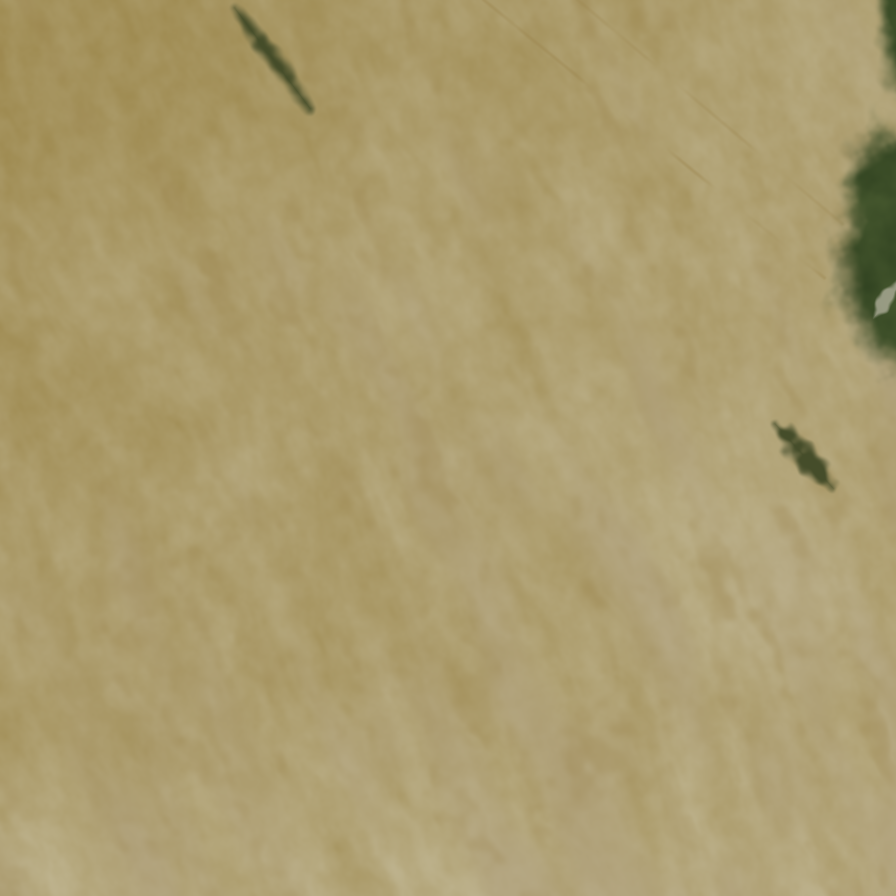
Give the GLSL for this texture, as a Shadertoy shader.

```glsl
// Aerial view of a dry straw field with slanted streaks, a green thicket and scrub strips.

const vec3 STRAW = vec3(0.682, 0.621, 0.434);
const vec3 TONE_STEP = vec3(0.028, 0.036, 0.055);
const vec3 CHALK = vec3(0.690, 0.630, 0.500);
const vec3 RUST = vec3(0.610, 0.520, 0.305);
const vec3 LEAF = vec3(0.265, 0.335, 0.175);
const vec3 LEAF_SHADE = vec3(0.195, 0.265, 0.130);
const vec3 SCRUB = vec3(0.250, 0.285, 0.150);
const vec3 STONE = vec3(0.680, 0.680, 0.600);
const vec2 FURROW = vec2(0.41, -0.912);

float hash(vec2 cell) {
    vec3 q = fract(vec3(cell.xyx) * 0.1031);
    q += dot(q, q.yzx + 33.33);
    return fract((q.x + q.y) * q.z);
}

// Smooth value noise in -1..1
float noise(vec2 p) {
    vec2 i = floor(p);
    vec2 f = fract(p);
    f = f * f * (3.0 - 2.0 * f);
    float low = mix(hash(i), hash(i + vec2(1, 0)), f.x);
    float high = mix(hash(i + vec2(0, 1)), hash(i + vec2(1, 1)), f.x);
    return 2.0 * mix(low, high, f.y) - 1.0;
}

float fbm(vec2 p, int octaves) {
    float sum = 0.0;
    float weight = 0.5;
    for (int i = 0; i < octaves; i++) {
        sum += weight * noise(p);
        p = mat2(1.6, 1.2, -1.2, 1.6) * p + 17.3;
        weight *= 0.5;
    }
    return sum;
}

// Noise stretched along the furrows: x across, y along
float streaks(vec2 furrow, vec2 frequency) {
    vec2 q = furrow * frequency;
    return 0.65 * noise(q) + 0.35 * noise(q * vec2(1.9, 2.3) + 41.0);
}

// x: distance to the segment, y: position along it from 0 to 1
vec2 segment(vec2 p, vec2 a, vec2 b) {
    vec2 ab = b - a;
    float t = clamp(dot(p - a, ab) / dot(ab, ab), 0.0, 1.0);
    return vec2(length(p - a - ab * t), t);
}

// Strip that tapers at both ends, with a ragged edge
float spindle(vec2 p, vec2 a, vec2 b, float width, float rag, float blur) {
    vec2 s = segment(p, a, b);
    float radius = width * (0.2 + 0.8 * sin(3.14159 * s.y));
    radius += rag * noise(p * 95.0);
    return 1.0 - smoothstep(-blur, blur, s.x - radius);
}

// Thin line that fades in and out along its way
float track(vec2 p, vec2 a, vec2 b, float width) {
    float line = 1.0 - smoothstep(0.0, width, segment(p, a, b).x);
    return line * smoothstep(-0.5, 0.5, noise(p * 22.0));
}

float thicket(vec2 p, vec2 center, vec2 radii, float blur) {
    float edge = length((p - center) / radii) - 1.0;
    edge += 0.45 * fbm(p * 20.0, 4);
    return 1.0 - smoothstep(-blur, blur, edge);
}

vec3 field(vec2 p) {
    // Small sideways wander keeps the furrows from running straight
    vec2 furrow = vec2(dot(p, vec2(-FURROW.y, FURROW.x)), dot(p, FURROW));
    furrow.x += 0.012 * noise(p * 4.0 + 3.0) + 0.005 * noise(p * 26.0);
    float ploughed = 0.55 + 0.45 * smoothstep(-0.4, 0.5, noise(p * 5.0 + 30.0) - p.y + 0.5);

    // Light grows from the upper left to the lower right
    float tone = 0.12 + 0.95 * (p.x - 0.5) - 0.75 * (p.y - 0.5);
    tone += 1.25 * fbm(p * 3.2 + 8.0, 4);
    tone += 0.85 * ploughed * streaks(furrow, vec2(24.0, 5.0));
    tone += 0.65 * ploughed * streaks(furrow + 5.0, vec2(52.0, 13.0));
    tone += 0.45 * streaks(furrow + 7.0, vec2(85.0, 38.0));
    tone += 0.65 * fbm(p * 55.0, 3);
    vec3 color = STRAW + TONE_STEP * tone;

    // Chalky and rusty patches between the furrows
    float chalk = streaks(furrow + 9.0, vec2(19.0, 4.0)) + 0.8 * (p.x - p.y);
    color = mix(color, CHALK, 0.5 * smoothstep(0.0, 1.0, chalk));
    float rust = streaks(furrow + 2.0, vec2(34.0, 8.0)) + 0.3 * noise(p * 70.0);
    return mix(color, RUST, 0.32 * smoothstep(0.15, 0.95, rust));
}

void mainImage(out vec4 fragColor, in vec2 fragCoord) {
    vec2 p = fragCoord / iResolution.xy;
    vec3 color = field(p);

    // Faint wheel tracks
    float tracks = track(p, vec2(0.54, 1.0), vec2(0.92, 0.69), 0.0035);
    tracks += 0.7 * track(p, vec2(0.645, 1.0), vec2(0.94, 0.75), 0.0035);
    color = mix(color, RUST, 0.4 * tracks);

    // Scrub strips
    float scrub = spindle(p, vec2(0.262, 0.991), vec2(0.346, 0.879), 0.008, 0.003, 0.007);
    scrub = max(scrub, spindle(p, vec2(0.865, 0.527), vec2(0.930, 0.455), 0.011, 0.006, 0.007));
    color = mix(color, SCRUB, 0.95 * scrub);

    // Thicket at the right edge and a pale stone within it
    float leaves = thicket(p, vec2(1.01, 0.725), vec2(0.075, 0.125), 0.26);
    leaves = max(leaves, thicket(p, vec2(1.015, 0.99), vec2(0.035, 0.09), 0.3));
    vec3 foliage = mix(LEAF, LEAF_SHADE, 0.5 + 0.8 * fbm(p * 35.0, 3));
    color = mix(color, foliage, leaves);
    float stone = spindle(p, vec2(0.975, 0.645), vec2(1.005, 0.685), 0.007, 0.005, 0.003);
    color = mix(color, STONE, 0.8 * stone);

    fragColor = vec4(color, 1.0);
}
```
